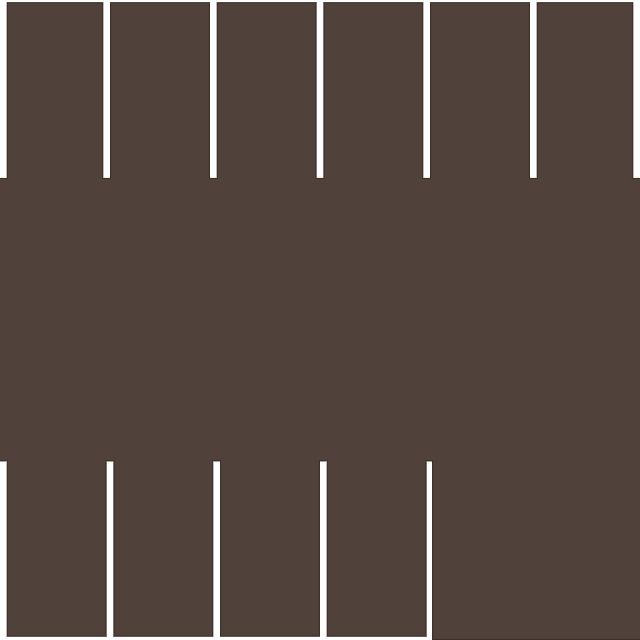
A Shadertoy shader for this pattern:

```glsl
const vec3 BROWN = vec3(0.314, 0.255, 0.227);
const vec3 RIM_BROWN = vec3(0.25, 0.19, 0.16);
const vec3 WHITE = vec3(0.995);

const float PITCH = 1.0 / 6.0;         // spacing of the stripes
const float STRIPE = 1.0 / 96.0;       // stripe width
const float TOP_BAND = 0.722;          // lower end of the top stripes
const float BOTTOM_BAND = 0.279;       // upper end of the bottom stripes
const float TOP_LINE = 0.0033;         // thickness of the top line
const float BOTTOM_LINE = 0.0050;      // thickness of the bottom line
const float BOTTOM_END = 0.675;        // right end of the bottom row
const float RIM_WIDTH = 0.0028;        // dark fringe beside white

// Distance to the nearest stripe centred on a multiple of PITCH
float stripes(float x) {
    float offset = (fract(x / PITCH + 0.5) - 0.5) * PITCH;
    return abs(offset) - 0.5 * STRIPE;
}

float topRow(vec2 p) {
    float sides = min(p.x, 1.0 - p.x) - STRIPE;
    float bars = min(stripes(p.x), sides);
    float comb = max(bars, TOP_BAND - p.y);
    return min(comb, 1.0 - TOP_LINE - p.y);
}

float bottomRow(vec2 p) {
    float bars = stripes(p.x - 0.5 * STRIPE);
    // Keep the first bar solid up to the canvas edge
    bars = min(bars, p.x - STRIPE);
    float comb = max(bars, p.y - BOTTOM_BAND);
    comb = min(comb, p.y - BOTTOM_LINE);
    return max(comb, p.x - BOTTOM_END);
}

void mainImage(out vec4 fragColor, in vec2 fragCoord) {
    vec2 p = fragCoord / iResolution.xy;
    float pixel = 1.0 / iResolution.y;
    float d = min(topRow(p), bottomRow(p));

    // Dark fringe along the white bars and the lower border
    float fringe = min(d, p.y);
    float rim = 1.0 - smoothstep(0.5 * RIM_WIDTH, RIM_WIDTH, fringe);
    vec3 color = mix(BROWN, RIM_BROWN, rim);

    // White bars with smooth edges
    float coverage = clamp(0.5 - d / pixel, 0.0, 1.0);
    color = mix(color, WHITE, coverage);
    fragColor = vec4(color, 1.0);
}
```
